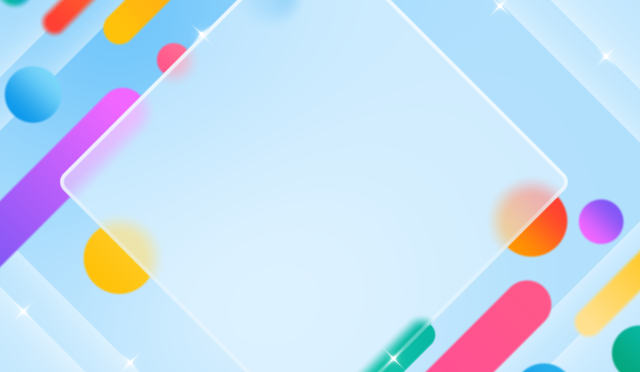
Write a WebGL 2 fragment shader that draws this background.

```glsl
#version 300 es
precision highp float;
// Bright sky backdrop with a tilted frosted glass pane, soft diagonal pills,
// discs and sparkles. Every shape is a distance function in canvas heights;
// the pane widens edge blur and lifts the colours that lie behind it.
uniform vec2 u_resolution;
out vec4 outColor;

#define PANE_CENTER vec2(0.844, 0.511)
#define PANE_HALF 0.4917
#define PANE_ROUND 0.032
#define FROST 0.62
#define EDGE_SOFT 0.005
#define FROST_SOFT 0.032
#define RIM_WIDTH 0.010
#define BAND_START 0.6945
#define BAND_STEP 0.101
#define SPARK_REACH 0.046

const vec3 SKY = vec3(0.40, 0.76, 0.98);
const vec3 PALE = vec3(0.885, 0.955, 1.0);
const vec3 AMBER = vec3(1.0, 0.76, 0.04);
const vec3 AZURE = vec3(0.06, 0.60, 0.92);
const vec3 ROSE = vec3(1.0, 0.34, 0.54);
const vec3 TEAL = vec3(0.03, 0.72, 0.64);
const vec3 VIOLET = vec3(0.50, 0.34, 0.96);
const vec3 MAGENTA = vec3(0.94, 0.40, 1.0);
const vec3 RED = vec3(1.0, 0.25, 0.20);

const vec2 SPARKS[6] = vec2[6](
  vec2(0.542, 0.908), vec2(1.344, 0.984), vec2(1.629, 0.848),
  vec2(0.063, 0.163), vec2(0.350, 0.025), vec2(1.058, 0.036));

// Coordinates along the two diagonals
vec2 diagonal(vec2 p) {
  return vec2(p.x + p.y, p.y - p.x) * 0.70711;
}

float roundedBox(vec2 p, float halfSize, float radius) {
  vec2 q = abs(p) - halfSize + radius;
  return length(max(q, 0.0)) + min(max(q.x, q.y), 0.0) - radius;
}

float bump(vec2 p, vec2 center, float spread) {
  vec2 d = p - center;
  return exp(-dot(d, d) / spread);
}

// Diagonal capsule shaded from its tip to its far end
void pill(inout vec3 col, vec2 p, vec2 tip, float len, float r,
          vec3 tipColor, vec3 endColor, float soft) {
  vec2 q = diagonal(p - tip);
  float along = clamp(q.x, min(len, 0.0), max(len, 0.0));
  float cover = smoothstep(soft, -soft, length(q - vec2(along, 0.0)) - r);
  col = mix(col, mix(tipColor, endColor, clamp(q.x / len, 0.0, 1.0)), cover);
}

// Disc shaded from lower left to upper right
void disc(inout vec3 col, vec2 p, vec2 center, float r,
          vec3 lowColor, vec3 highColor, float soft) {
  float shade = smoothstep(-r, r, diagonal(p - center).x);
  float cover = smoothstep(soft, -soft, length(p - center) - r);
  col = mix(col, mix(lowColor, highColor, shade), cover);
}

vec3 backdrop(vec2 p, float pixel) {
  float light = 0.60 - 0.52 * bump(p, vec2(0.35, 0.92), 0.25)
              + 0.35 * bump(p, vec2(0.70, 0.25), 0.25);
  vec3 col = mix(SKY, PALE, light);

  // Nested luminous bands in the four corners
  vec2 q = abs(diagonal(p - PANE_CENTER));
  float reach = max(q.x, q.y);
  for (int i = 0; i < 2; i++) {
    float d = reach - BAND_START - BAND_STEP * float(i);
    float glow = 0.12 + 0.38 * exp(-max(d, 0.0) / 0.06);
    col = mix(col, vec3(0.97, 0.99, 1.0), glow * smoothstep(-pixel, pixel, d));
  }
  return col;
}

float sparkle(vec2 p) {
  vec2 q = abs(diagonal(p));
  vec2 taper = max(1.0 - q / SPARK_REACH, 0.0);
  vec2 rays = taper * exp(-q.yx / (0.0025 * taper + 0.0003));
  return rays.x + rays.y + 0.5 * exp(-length(p) / 0.009);
}

void main() {
  vec2 p = gl_FragCoord.xy / u_resolution.y;
  float pixel = 1.0 / u_resolution.y;
  float paneDist = roundedBox(diagonal(p - PANE_CENTER), PANE_HALF, PANE_ROUND);
  float pane = smoothstep(pixel, -pixel, paneDist);
  float soft = mix(EDGE_SOFT, FROST_SOFT, pane);
  vec3 col = backdrop(p, pixel);

  // Pills and discs behind the glass
  pill(col, p, vec2(0.147, 0.940), 0.3, 0.031, RED, vec3(1.0, 0.5, 0.15), 0.012);
  pill(col, p, vec2(0.321, 0.924), 0.3, 0.043, AMBER, vec3(1.0, 0.62, 0.1), soft);
  pill(col, p, vec2(0.330, 0.701), -0.55, 0.063, MAGENTA, VIOLET, soft);
  pill(col, p, vec2(1.417, 0.181), -0.5, 0.065, ROSE, vec3(1.0, 0.30, 0.60), soft);
  pill(col, p, vec2(1.583, 0.134), 0.3, 0.038, vec3(1.0, 0.88, 0.56), AMBER, 0.009);
  disc(col, p, vec2(0.040, 1.030), 0.045, TEAL, AZURE, 0.012);
  disc(col, p, vec2(0.089, 0.746), 0.076, AZURE, vec3(0.48, 0.84, 0.98), soft);
  disc(col, p, vec2(0.467, 0.839), 0.045, ROSE, vec3(1.0, 0.42, 0.58), soft);
  disc(col, p, vec2(0.321, 0.306), 0.096, AMBER, vec3(1.0, 0.80, 0.16), soft);
  disc(col, p, vec2(0.725, 1.010), 0.070, SKY, AZURE, FROST_SOFT);
  disc(col, p, vec2(1.429, 0.406), 0.096, vec3(1.0, 0.58, 0.0), RED, soft);
  disc(col, p, vec2(1.616, 0.404), 0.060, MAGENTA, VIOLET, soft);
  disc(col, p, vec2(1.719, 0.051), 0.074, vec3(0.02, 0.66, 0.50), TEAL, soft);
  disc(col, p, vec2(1.462, -0.060), 0.083, AZURE, vec3(0.15, 0.68, 0.92), soft);

  // Frosted pane, the pill lying on it, and its bright rim
  col = mix(col, PALE, FROST * pane);
  pill(col, p, vec2(1.134, 0.100), -0.3, 0.036, TEAL, vec3(0.1, 0.8, 0.68), soft * 0.7);
  float rim = pane * smoothstep(-pixel, pixel, paneDist + RIM_WIDTH);
  col = mix(col, vec3(0.96, 0.985, 1.0), rim * mix(0.32, 0.8, smoothstep(0.40, 0.54, p.y)));

  for (int i = 0; i < 6; i++) col = mix(col, vec3(1.0), min(sparkle(p - SPARKS[i]), 1.0));
  outColor = vec4(col, 1.0);
}
```
